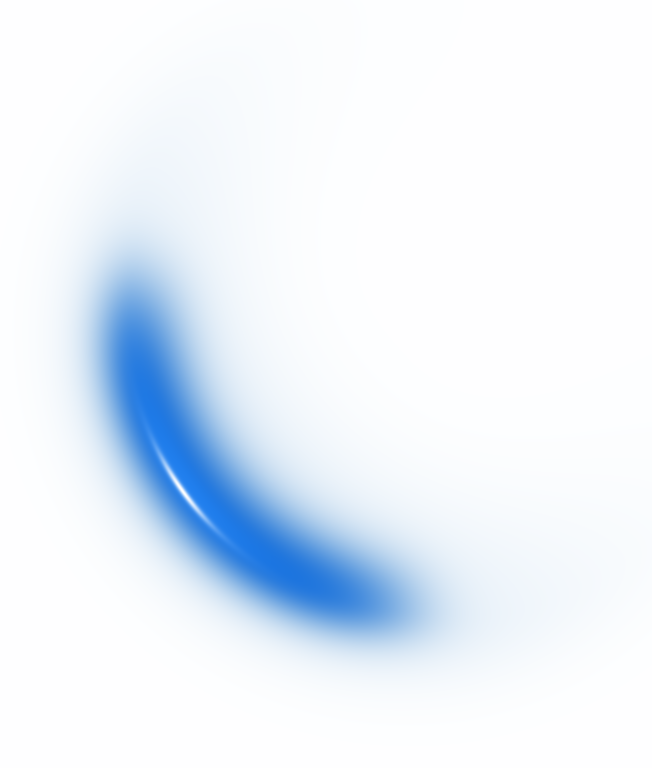
Reproduce this background procedurally as a WebGL 2 fragment shader.

```glsl
#version 300 es
precision highp float;
// Draws a soft blue crescent of light with a thin white glint on a white ground.

#define CENTER vec2(0.1375, 0.095)  // arc centre, from the canvas middle
#define RADIUS 0.400                // arc radius, in canvas heights
#define FACING -2.443               // direction of the arc's middle, radians
#define ARC_SPAN 0.785              // angular reach of the solid body
#define HALO_SPAN 1.13              // angular reach of the pale glow
#define HALO_INK 0.23               // strength of the pale glow
#define GLINT_ANGLE 0.075           // glint position along the arc

uniform vec2 u_resolution;
out vec4 fragColor;

const vec3 PAPER = vec3(0.996, 0.998, 1.0);
const vec3 DEEP_BLUE = vec3(0.09, 0.435, 0.855);
const vec3 BRIGHT_BLUE = vec3(0.14, 0.52, 0.96);
const vec3 PALE_BLUE = vec3(0.40, 0.68, 1.0);

float bell(float x, float width) {
    float t = x / width;
    return exp(-t * t);
}

// Bell with a different width on each side of zero.
float skewBell(float x, float outerWidth, float innerWidth) {
    return bell(x, x < 0.0 ? outerWidth : innerWidth);
}

void main() {
    vec2 p = (gl_FragCoord.xy - 0.5 * u_resolution) / u_resolution.y - CENTER;

    // Arc coordinates: depth grows inward, angle grows toward the upper tip.
    vec2 axis = vec2(cos(FACING), sin(FACING));
    vec2 tangent = vec2(axis.y, -axis.x);
    float depth = RADIUS - length(p);
    float angle = atan(dot(p, tangent), dot(p, axis));

    // Solid body with blunt fading tips, inside a wide pale halo.
    float taper = exp(-pow(abs(angle) / ARC_SPAN, 5.0));
    float body = taper * skewBell(depth - 0.0104, 0.048, 0.066);
    float halo = HALO_INK * bell(angle, HALO_SPAN) * skewBell(depth, 0.085, 0.160);
    float ink = 1.0 - (1.0 - body) * (1.0 - halo);
    ink = smoothstep(0.0, 1.0, ink) * 0.25 + ink * 0.75;

    // Mid tones are slightly muted in blue.
    vec3 color = mix(PAPER, DEEP_BLUE, ink);
    color.b -= 0.12 * ink * (1.0 - ink);

    // Bright sheen, pale ridge and white glint along the arc.
    float along = angle - GLINT_ANGLE;
    color = mix(color, BRIGHT_BLUE, 0.75 * bell(along, 0.38) * bell(depth - 0.010, 0.018));
    color = mix(color, PALE_BLUE, 0.55 * bell(along, 0.24) * bell(depth, 0.0055));
    color = mix(color, vec3(1.0), bell(along, 0.12) * bell(depth, 0.0034));

    fragColor = vec4(clamp(color, 0.0, 1.0), 1.0);
}
```
